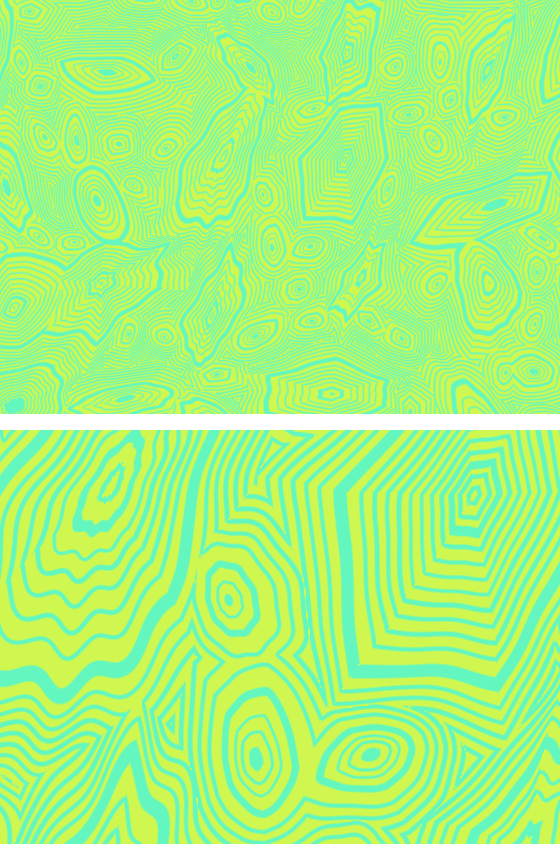
Top: the whole. Bottom: its middle third, enlarged.
A Shadertoy shader for this pattern:

```glsl
// Agate-like contour lines in two colours: large and small geodes are scattered
// on jittered grids, joined by the smallest distance, and that distance is
// drawn as thin soft lines, one bold rim per geode and a solid or hollow core.

#define LARGE_CELL 0.285    // grid of the large geodes, in canvas heights
#define SMALL_CELL 0.112    // grid of the small geodes
#define SPACING    0.0088   // distance between thin lines near a rim
#define CROWDING   1.8      // how fast lines crowd away from the rims
#define LINE       0.00180  // half width of a thin line
#define RIM        0.0048   // half width of the bold rim
#define CORNERS    0.30     // strength of pointed corners
#define RIPPLE     0.05     // strength of the wavy edges
#define WARP       0.024    // bending of the whole plane
#define SOFTNESS   1.75     // edge blur in steps of the raster

const float TAU = 6.2831853;
const vec3 LIME = vec3(0.81, 0.97, 0.31);
const vec3 AQUA = vec3(0.39, 0.97, 0.75);

// Integer hash: four values in 0..1 from a cell and a layer number.
vec4 hash4(vec2 cell, float layer) {
    uvec4 v = uvec4(ivec4(ivec2(cell), int(layer), 7) + 512);
    v = v * 1664525u + 1013904223u;
    for (int i = 0; i < 2; i++) {
        v.x += v.y * v.w; v.y += v.z * v.x;
        v.z += v.x * v.y; v.w += v.y * v.z;
        v ^= v >> 16u;
    }
    return vec4(v & 65535u) / 65535.0;
}

// Smooth two-channel value noise in -1..1.
vec2 noise2(vec2 p) {
    vec2 c = floor(p), f = fract(p);
    f = f * f * (3.0 - 2.0 * f);
    vec2 low  = mix(hash4(c, 3.0).xy, hash4(c + vec2(1, 0), 3.0).xy, f.x);
    vec2 high = mix(hash4(c + vec2(0, 1), 3.0).xy, hash4(c + 1.0, 3.0).xy, f.x);
    return 2.0 * mix(low, high, f.y) - 1.0;
}

// Distorted ellipse: (distance, relative radius, minor radius, seed).
vec4 geode(vec2 p, float minor, float aspect, float rough, vec4 h) {
    float turn = h.z * TAU * 0.5, c = cos(turn), s = sin(turn);
    vec2 radii = vec2(minor * aspect, minor);
    vec2 e = vec2(c * p.x + s * p.y, c * p.y - s * p.x) / radii + 1e-5;
    float k = length(e), a = atan(e.y, e.x);
    float evenScale = k / length(e / radii);
    float sides = floor(3.0 + 4.0 * h.x);
    k *= 1.0 + rough * CORNERS * h.w * (abs(sin(0.5 * sides * a + TAU * h.y)) - 0.64)
       + 0.12 * cos(a + TAU * h.x)
       + rough * RIPPLE * h.y * sin(9.0 * a + 20.0 * h.z);
    float scale = k < 1.0 ? minor : mix(minor, evenScale, 0.65);
    return vec4((k - 1.0) * scale, k, minor, h.w);
}

vec4 nearer(vec4 a, vec4 b) { return a.x < b.x ? a : b; }

vec4 largeGeodes(vec2 p) {
    vec4 best = vec4(9.0);
    vec2 home = floor(p / LARGE_CELL);
    for (int i = 0; i < 9; i++) {
        vec2 cell = home + vec2(i % 3 - 1, i / 3 - 1);
        vec4 place = hash4(cell, 1.0), form = hash4(cell, 2.0);
        vec2 center = (cell + 0.5 + 0.4 * (place.xy - 0.5)) * LARGE_CELL;
        float major = mix(0.095, 0.165, place.z);
        float aspect = mix(1.5, 3.1, place.w);
        best = nearer(best, geode(p - center, major / aspect, aspect, 1.0, form));
    }
    return best;
}

// Small, smoother geodes fill the room left between the large ones.
vec4 smallGeodes(vec2 p, vec4 best) {
    vec2 home = floor(p / SMALL_CELL);
    for (int i = 0; i < 9; i++) {
        vec2 cell = home + vec2(i % 3 - 1, i / 3 - 1);
        vec4 place = hash4(cell, 4.0), form = hash4(cell, 5.0);
        vec2 center = (cell + 0.5 + 0.6 * (place.xy - 0.5)) * SMALL_CELL;
        float room = largeGeodes(center).x;
        if (room < 0.036) continue;
        float minor = min(0.42 * room, mix(0.015, 0.029, place.z));
        float aspect = mix(1.2, 2.2, place.w);
        best = nearer(best, geode(p - center, minor, aspect, 0.55, form));
    }
    return best;
}

// Coverage of a stripe from its signed inside distance.
float cover(float inside, float blur) { return clamp(0.5 + inside / blur, 0.0, 1.0); }

// Distance with lines crowding away from the rim.
float crowd(float x) { return x + CROWDING * x * abs(x); }

void mainImage(out vec4 fragColor, in vec2 fragCoord) {
    float pixel = 1.0 / iResolution.y;
    vec2 p = fragCoord * pixel + 3.0;
    p += WARP * noise2(p * 5.0) + 0.12 * WARP * noise2(p * 22.0);
    vec4 g = smallGeodes(p, largeGeodes(p));

    // The slope keeps line widths even where the distance is stretched.
    float d = crowd(g.x);
    float slope = clamp(length(vec2(dFdx(d), dFdy(d))) / pixel, 0.35, 1.5);
    float blur = SOFTNESS * slope * pixel;

    // Thin lines of varied weight, finer inside small geodes.
    float fine = d < 0.0 ? clamp(g.z / 0.045, 0.65, 1.0) : 1.0;
    float spacing = SPACING * fine;
    float index = floor(d / spacing), middle = (index + 0.5) * spacing;
    float weight = fine * (0.8 + 0.4 * hash4(vec2(index, 0.0), 6.0).x);
    float ink = cover(LINE * slope * weight - abs(d - middle), blur);

    // Whole lines are left out beside rims and cores.
    float coreEdge = crowd((mix(0.16, 0.27, g.w) - 1.0) * g.z);
    bool hollow = g.w > 0.5;
    bool besideRim = index == 0.0 || index == -1.0;
    bool besideCore = middle < coreEdge + 0.5 * spacing
                   && !(hollow && middle < coreEdge - 0.0095);
    if (besideRim || besideCore) ink = 0.0;

    // Core, a ring in the hollow geodes.
    float core = cover(coreEdge - d, blur);
    if (hollow) core *= cover(d - coreEdge + 0.006, blur);

    // Bold rim, slimmer on small geodes.
    float rim = RIM * clamp(g.z / 0.045, 0.5, 1.0) * mix(0.4, 1.0, slope);
    ink = max(max(ink, core), cover(rim - abs(d), blur));

    fragColor = vec4(mix(LIME, AQUA, ink), 1.0);
}
```
